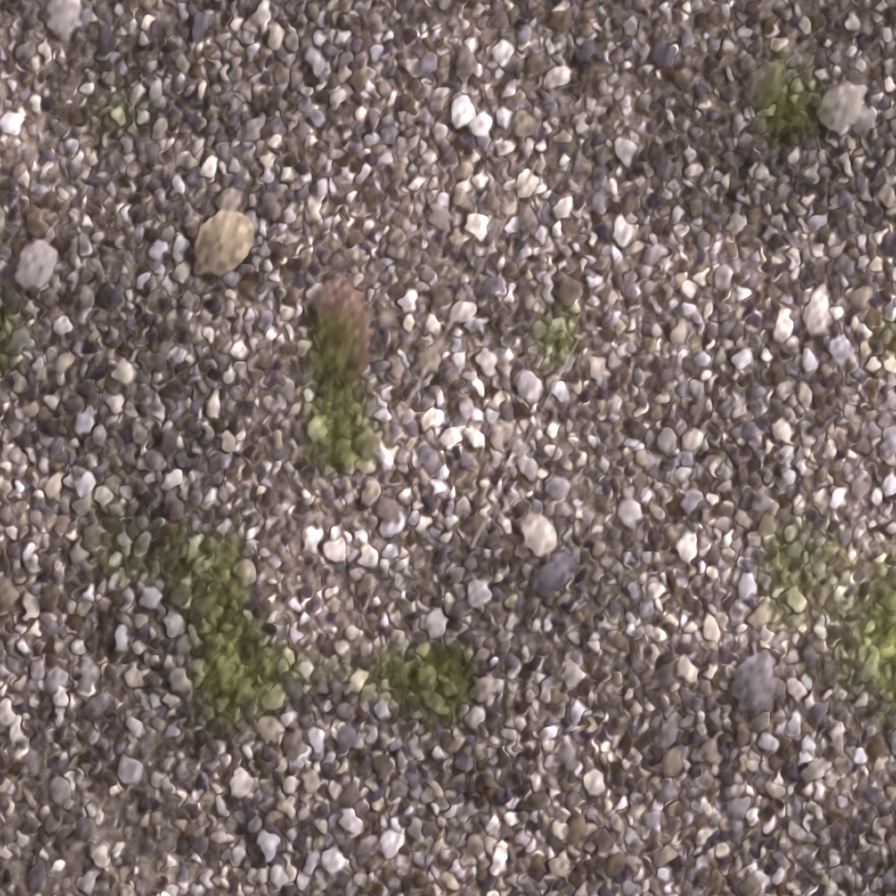
This texture is drawn by a WebGL 2 fragment shader. Its source:

```glsl
#version 300 es
precision highp float;
// Sunlit gravel seen from above: brown soil under four layers of pebbles,
// each a jittered grid of shaded ellipses with cast shadows, from grit to
// stones, topped by mossy tufts, two dry twigs and uneven light.

uniform vec2 u_resolution;
out vec4 fragColor;

const vec2 SUN = vec2(0.92, 0.39);
const vec3 DARK = vec3(0.18, 0.13, 0.12);
const vec3 PALE = vec3(0.86, 0.80, 0.79);

float hash(vec2 p) {
    return fract(sin(dot(p, vec2(127.1, 311.7))) * 43758.55);
}

float noise(vec2 p) {
    vec2 cell = floor(p), f = fract(p);
    f = f * f * (3.0 - 2.0 * f);
    float low = mix(hash(cell), hash(cell + vec2(1, 0)), f.x);
    float high = mix(hash(cell + vec2(0, 1)), hash(cell + vec2(1, 1)), f.x);
    return mix(low, high, f.y);
}

float fbm(vec2 p) {
    float sum = 0.0, gain = 0.53;
    for (int i = 0; i < 4; i++) {
        sum += gain * noise(p);
        p = p * 2.03 + 17.3;
        gain *= 0.5;
    }
    return sum;
}

vec2 rotate(vec2 p, float angle) {
    float c = cos(angle), s = sin(angle);
    return vec2(c * p.x - s * p.y, s * p.x + c * p.y);
}

// Grey-brown ramp, tinted tan (positive warmth) or violet (negative)
vec3 mineral(float tone, float warmth) {
    return mix(DARK, PALE, tone) + warmth * vec3(0.016, 0.006, -0.038);
}

float ellipse(vec2 p, vec2 radius, float angle, float soft) {
    float d = (length(rotate(p, angle) / radius) - 1.0) * min(radius.x, radius.y);
    return 1.0 - smoothstep(-soft, soft, d);
}

// One pebble: shadow on the side away from the sun, then the lit body
vec3 pebble(vec3 under, vec2 p, vec2 radius, float angle, vec3 tint, float soft) {
    float shadow = ellipse(p + SUN * radius.x * 0.5, radius * 1.05, angle, soft * 1.6);
    float body = ellipse(p, radius, angle, soft);
    float facing = clamp(dot(p, SUN) / radius.x, -1.0, 1.0);
    vec3 lit = tint * (1.0 + 0.24 * facing);
    return mix(mix(under, DARK, 0.55 * shadow), lit, body);
}

// A grid of jittered pebbles; density is the share of cells that hold one
vec3 scatter(vec3 col, vec2 p, float cells, float density, vec2 tones, float seed, float soft) {
    vec2 home = floor(p * cells);
    for (int j = -1; j <= 1; j++) {
        for (int i = -1; i <= 1; i++) {
            vec2 id = home + vec2(i, j);
            vec2 key = id + seed;
            vec2 jitter = vec2(hash(key + 3.1), hash(key + 7.7));
            vec2 centre = (id + 0.1 + 0.8 * jitter) / cells;
            float region = mix(0.4, 1.6, noise(centre * 6.0 + 8.0));
            if (hash(key) > density * region) continue;
            float size = mix(0.32, 0.56, hash(key + 11.3)) / cells;
            vec2 radius = size * vec2(mix(0.6, 0.95, hash(key + 15.9)), 1.15);
            float angle = 0.2 + 1.5 * (hash(key + 19.1) - 0.5);
            float tone = mix(tones.x, tones.y, pow(hash(key + 23.5), 1.2));
            vec3 tint = mineral(tone, 2.0 * hash(key + 29.7) - 1.1);
            col = pebble(col, p - centre, radius, angle, tint, soft);
        }
    }
    return col;
}

vec3 twig(vec3 under, vec2 p, vec2 a, vec2 b, float width, float soft) {
    vec2 along = b - a;
    float t = clamp(dot(p - a, along) / dot(along, along), 0.0, 1.0);
    float d = length(p - a - along * t) - width * mix(1.0, 0.6, t);
    float cover = 1.0 - smoothstep(-soft, soft, d);
    return mix(under, mineral(0.62, 0.6), cover * mix(0.35, 0.95, noise(p * 40.0)));
}

// Moss and short blades that let the gravel show through
vec3 grass(vec3 under, vec2 p) {
    float edge = 1.0 - length((p - vec2(1.0, 0.29)) * vec2(9.0, 5.0));
    float tufts = smoothstep(0.74, 0.98, max(noise(p * 8.0 + 53.0), 0.62 + 0.4 * edge));
    float blade = noise(rotate(p, 0.4) * vec2(140.0, 50.0));
    vec3 green = mix(vec3(0.17, 0.17, 0.10), vec3(0.46, 0.47, 0.29), blade);
    return mix(under, mix(green, under * vec3(0.85, 0.9, 0.65), 0.5), tufts);
}

void main() {
    vec2 p = gl_FragCoord.xy / u_resolution.y;
    float soft = 0.0015 + 0.6 / u_resolution.y;
    // Uneven outlines come from a slight warp of the plane
    vec2 warp = vec2(noise(p * 110.0), noise(p * 110.0 + 40.0)) - 0.5;
    vec2 q = p + 0.008 * warp;

    // Soil, then pebbles from fine to coarse
    vec3 col = mineral(0.1 + 0.6 * fbm(p * 90.0), 0.3);
    col = scatter(col, q, 92.0, 1.0, vec2(0.14, 0.94), 5.0, soft);
    col = scatter(col, q, 66.0, 0.68, vec2(0.14, 1.0), 71.0, soft);
    col = scatter(col, q, 38.0, 0.2, vec2(0.3, 0.98), 133.0, soft);
    col = scatter(col, q, 18.0, 0.05, vec2(0.42, 0.85), 211.0, soft * 1.3);

    // Two larger stones, one tan and one reddish
    col = pebble(col, q - vec2(0.25, 0.73), vec2(0.029, 0.039), 0.4, vec3(0.66, 0.58, 0.51), soft);
    col = pebble(col, q - vec2(0.385, 0.63), vec2(0.028, 0.058), -0.1, vec3(0.48, 0.38, 0.36), soft);

    // Plants and twigs
    col = grass(col, p);
    col = twig(col, p, vec2(0.45, 0.54), vec2(0.60, 0.82), 0.0026, soft);
    col = twig(col, p, vec2(0.527, 0.39), vec2(0.645, 0.62), 0.0019, soft);

    // Slanted grain on every surface, then broad drifts of light
    float grain = noise(rotate(p, 0.3) * vec2(190.0, 110.0));
    float drift = 0.6 * noise(p * 6.0 + 3.0) + 0.4 * noise(p * 17.0 + 9.0);
    col *= mix(0.8, 1.2, grain) * mix(0.78, 1.38, drift);
    fragColor = vec4(clamp(col, 0.0, 1.0), 1.0);
}
```
